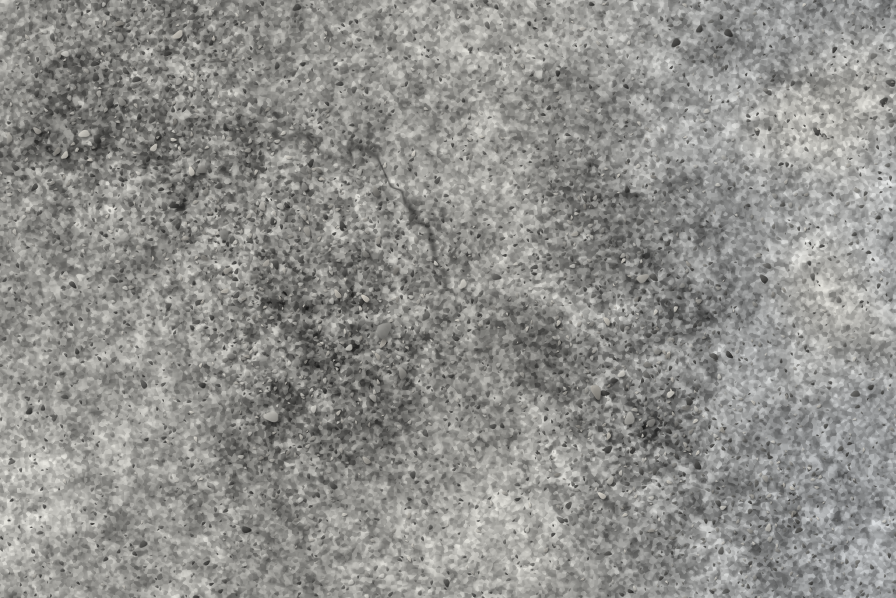
Reproduce this texture procedurally as a Shadertoy shader.

```glsl
const float BASE_TONE = 0.605;
const float GRAIN_CONTRAST = 1.15;
const float GRAIN_SHARPNESS = 9.0;
const vec3 WARM_TINT = vec3(1.005, 1.0, 0.972);
const vec3 COOL_TINT = vec3(0.985, 1.0, 1.012);
const vec3 STONE_TINT = vec3(1.05, 1.0, 0.92);
const vec2 LIGHT_DIR = vec2(-0.6, 0.8);
const vec2 RIM_CENTER = vec2(0.49, 0.51);
const float RIM_RADIUS = 0.255;

// Broad worn and dusty areas: center, radius, tone change
const int PATCH_COUNT = 11;
const vec4 PATCHES[PATCH_COUNT] = vec4[](
    vec4(0.18, 0.85, 0.23, -0.10), vec4(0.50, 0.62, 0.25, -0.10),
    vec4(0.52, 0.37, 0.24, -0.09), vec4(1.02, 0.62, 0.20, -0.09),
    vec4(1.05, 0.28, 0.18, -0.11), vec4(1.32, 0.10, 0.12, -0.08),
    vec4(1.40, 0.78, 0.13, 0.10), vec4(1.36, 0.45, 0.12, 0.09),
    vec4(0.85, 0.06, 0.14, 0.09), vec4(0.86, 0.65, 0.10, 0.08),
    vec4(0.10, 0.15, 0.20, 0.04));

vec4 hash4(vec2 cell) {
    vec4 h = fract(cell.xyxy * vec4(0.1031, 0.1030, 0.0973, 0.1099));
    h += dot(h, h.wzxy + 33.33);
    return fract((h.xxyz + h.yzzw) * h.zywx);
}

// Soft cellular noise: blended random tones of jittered points, around zero
float cellTone(vec2 p) {
    vec2 cell = floor(p);
    float tone = 0.0, total = 0.0;
    for (int y = -1; y <= 1; y++)
    for (int x = -1; x <= 1; x++) {
        vec2 id = cell + vec2(x, y);
        vec4 h = hash4(id);
        vec2 d = p - id - h.xy;
        float weight = exp(-GRAIN_SHARPNESS * dot(d, d));
        tone += weight * (h.z - 0.5);
        total += weight;
    }
    return tone / (total + 1e-4);
}

float grain(vec2 p) {
    return 0.10 * cellTone(p * 7.0 + 3.0)
         + 0.10 * cellTone(p * 18.0 + 17.0)
         + 0.13 * cellTone(p * vec2(42.0, 50.0) + 41.0)
         + 0.19 * cellTone(p * vec2(88.0, 100.0) + 73.0)
         + 0.22 * cellTone(p * 170.0 + 9.0);
}

float broadTone(vec2 p) {
    vec2 warped = p + 0.035 * sin(p.yx * 11.0 + vec2(0.0, 2.0))
                    + 0.018 * sin(p.yx * 27.0 + p.xy * 9.0);
    float tone = BASE_TONE;
    for (int i = 0; i < PATCH_COUNT; i++) {
        vec2 d = (warped - PATCHES[i].xy) / PATCHES[i].z;
        tone += PATCHES[i].w * exp(-dot(d, d));
    }
    return tone;
}

// Scattered lumps, one per cell at most, each over its own shadow
void scatter(inout vec3 color, vec2 p, float freq, float density,
             vec2 toneRange, float shadow) {
    vec2 q = p * freq + freq;
    vec2 cell = floor(q);
    float blur = 0.9 * freq / iResolution.y;
    for (int y = -1; y <= 1; y++)
    for (int x = -1; x <= 1; x++) {
        vec2 id = cell + vec2(x, y);
        vec4 h = hash4(id);
        vec4 look = hash4(id + 57.0);
        float size = smoothstep(0.0, 0.08, density - h.w);
        if (size <= 0.0) continue;
        vec2 d = q - id - h.xy;
        float turn = 6.283 * look.x;
        mat2 spin = mat2(cos(turn), sin(turn), -sin(turn), cos(turn));
        vec2 stretch = vec2(0.85, 1.15 + 0.5 * look.y);
        vec2 local = spin * d * stretch;
        float radius = size * mix(0.17, 0.42, h.z * h.z);
        float angle = atan(local.y, local.x + 1e-5);
        float outline = radius * (1.0 + 0.12 * sin(3.0 * angle + 6.0 * look.z));
        float cover = size * smoothstep(blur, -blur, length(local) - outline);
        vec2 under = spin * (d + LIGHT_DIR * radius * 0.5) * stretch;
        float shade = smoothstep(0.2, -0.15, length(under) - radius);
        color *= 1.0 - shadow * size * shade;
        float tone = mix(toneRange.x, toneRange.y, look.w);
        tone += 0.10 * dot(d, LIGHT_DIR) / (radius + 0.01);
        vec3 tint = mix(WARM_TINT, STONE_TINT, look.y * shadow);
        color = mix(color, tone * tint, 0.88 * cover);
    }
}

void mainImage(out vec4 fragColor, in vec2 fragCoord) {
    vec2 p = fragCoord / iResolution.y;
    float broad = broadTone(p);
    float rough = smoothstep(0.60, 0.44, broad);

    // Dusty ground, warmer on the left and on pale patches
    float tone = broad + GRAIN_CONTRAST * mix(0.85, 1.25, rough) * grain(p);
    float cool = smoothstep(0.8, 1.5, p.x) * smoothstep(0.70, 0.58, broad);
    vec3 color = tone * mix(WARM_TINT, COOL_TINT, cool);

    // Broken dark rim of the sunken area
    vec2 fromRim = p - RIM_CENTER;
    float rim = (length(fromRim) - RIM_RADIUS - 0.04 * cellTone(p * 22.0)) / 0.007;
    float rimSide = smoothstep(0.10, 0.22, dot(fromRim, vec2(0.707)));
    color *= 1.0 - 0.4 * rimSide * exp(-rim * rim);

    // Dark pits, then grit and stones from small to large
    scatter(color, p, 105.0, 0.16 + 0.20 * rough, vec2(0.22, 0.42), 0.0);
    scatter(color, p, 58.0, 0.10 + 0.20 * rough, vec2(0.20, 0.38), 0.0);
    scatter(color, p, 95.0, 0.10 + 0.20 * rough, vec2(0.50, 0.80), 0.30);
    scatter(color, p, 56.0, 0.02 + 0.22 * rough, vec2(0.46, 0.80), 0.40);
    scatter(color, p, 32.0, 0.20 * rough - 0.01, vec2(0.45, 0.80), 0.45);

    fragColor = vec4(clamp(color, 0.0, 1.0), 1.0);
}
```
